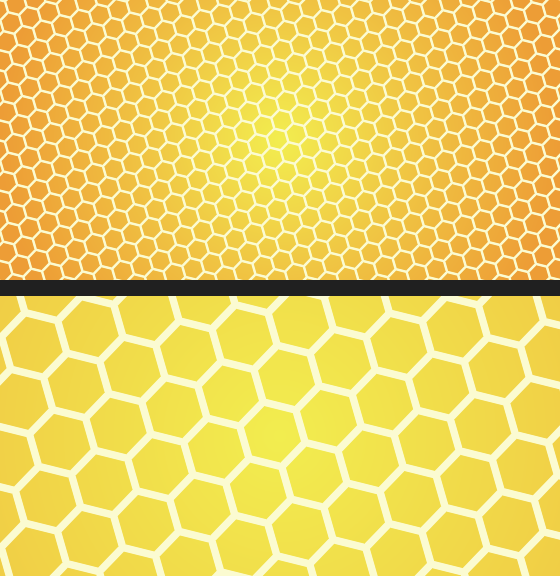
Top: the whole. Bottom: its middle third, enlarged.
Give the GLSL for this pattern, as a Shadertoy shader.

```glsl
// Tilted honeycomb: flat-topped hexagonal cells parted by even cream walls.
// Two offset rectangular repeats give the nearest cell; a radial gradient
// over the whole canvas shades the cells from yellow to orange.

const float CELL_PITCH = 0.0695;            // centre to centre, in canvas heights
const float WALL_WIDTH = 0.128;             // in cell pitches
const float TILT = 0.244;                   // clockwise, in radians
const vec2 LATTICE_ORIGIN = vec2(-0.009, 0.002);

const vec3 WALL_CREAM = vec3(0.985, 0.985, 0.82);
const vec3 CORE_YELLOW = vec3(0.95, 0.93, 0.31);
const vec3 MID_GOLD = vec3(0.94, 0.765, 0.26);
const vec3 RIM_ORANGE = vec3(0.93, 0.615, 0.21);

vec2 rotateClockwise(vec2 p, float angle) {
    float c = cos(angle), s = sin(angle);
    return vec2(c * p.x - s * p.y, s * p.x + c * p.y);
}

// Offset from the nearest cell centre, for a pitch of one
vec2 hexCellOffset(vec2 p) {
    vec2 period = vec2(sqrt(3.0), 1.0);
    vec2 a = mod(p + 0.5 * period, period) - 0.5 * period;
    vec2 b = mod(p, period) - 0.5 * period;
    return dot(a, a) < dot(b, b) ? a : b;
}

// Distance inward from the cell border
float hexBorderDistance(vec2 offset) {
    vec2 q = abs(offset);
    return 0.5 - max(q.y, dot(q, vec2(0.5 * sqrt(3.0), 0.5)));
}

vec3 honeyGradient(float radius) {
    vec3 inner = mix(CORE_YELLOW, MID_GOLD, clamp(radius / 0.5, 0.0, 1.0));
    return mix(inner, RIM_ORANGE, clamp((radius - 0.5) / 0.5, 0.0, 1.0));
}

void mainImage(out vec4 fragColor, in vec2 fragCoord) {
    vec2 p = (fragCoord - 0.5 * iResolution.xy) / iResolution.y;
    float pixel = 1.0 / (iResolution.y * CELL_PITCH);

    // Cell lattice
    vec2 lattice = rotateClockwise(p - LATTICE_ORIGIN, TILT) / CELL_PITCH;
    float border = hexBorderDistance(hexCellOffset(lattice));

    // Walls over the shaded cells
    float halfWall = 0.5 * WALL_WIDTH;
    float fill = smoothstep(halfWall - 0.6 * pixel, halfWall + 0.6 * pixel, border);
    vec3 color = mix(WALL_CREAM, honeyGradient(length(p)), fill);
    fragColor = vec4(color, 1.0);
}
```
